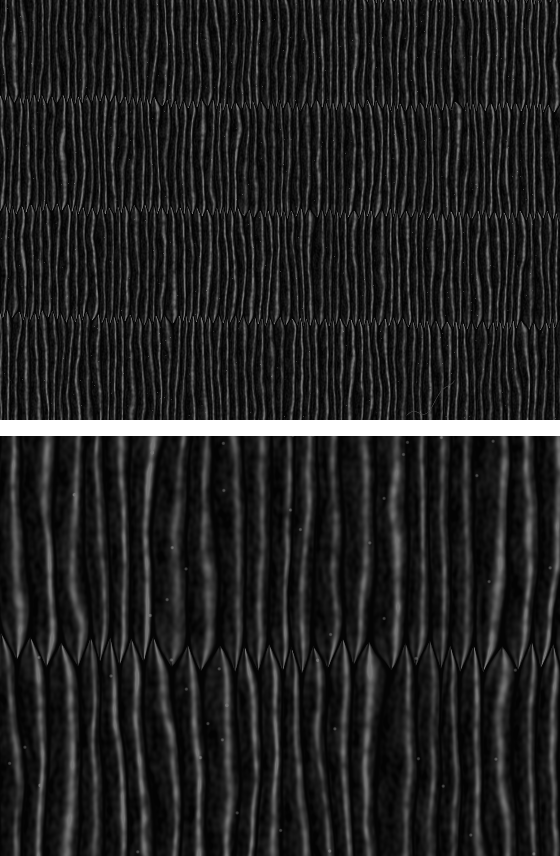
Top: the whole. Bottom: its middle third, enlarged.
Write a WebGL 1 fragment shader that draws this texture.

```glsl
precision highp float;
// Black pleated fabric: four staggered rows of narrow upright strands whose
// pointed ends interlock along zigzag seams. Each strand has a lit, beaded
// ridge; gradient noise bends the strands and varies their width and sheen.

uniform vec2 u_resolution;

#define STRANDS 48.0      // strands per canvas height (64 across the width)
#define ROW_HEIGHT 0.259
#define FIRST_SEAM 0.247
#define SEAM_SLANT 0.018  // seams sink towards the right
#define TOOTH 0.011       // half height of a seam tooth
#define BEND 0.75         // strand bending, in strand widths
#define RIDGE_POS 0.40    // ridge place, -1 left edge to 1 right edge
#define RIDGE_WIDTH 0.17
#define RIDGE_TONE 0.25
#define BODY_TONE 0.042
#define GAP_TONE 0.014

float hash(vec2 p) {
  vec3 q = fract(p.xyx * vec3(0.1031, 0.1030, 0.0973));
  q += dot(q, q.yzx + 33.33);
  return fract((q.x + q.y) * q.z);
}

float cornerSlope(vec2 cell, vec2 offset) {
  float angle = 6.2832 * hash(cell);
  return dot(vec2(cos(angle), sin(angle)), offset);
}

// Gradient noise, about -0.7 to 0.7
float noise(vec2 p) {
  vec2 i = floor(p), f = p - i;
  vec2 w = f * f * f * (f * (f * 6.0 - 15.0) + 10.0);
  vec2 e = vec2(1.0, 0.0);
  float low = mix(cornerSlope(i, f), cornerSlope(i + e.xy, f - e.xy), w.x);
  float high = mix(cornerSlope(i + e.yx, f - e.yx),
                   cornerSlope(i + e.xx, f - e.xx), w.x);
  return mix(low, high, w.y);
}

float bump(float x, float width) {
  return exp(-0.5 * x * x / (width * width));
}

// Tiny dust specks, one candidate per grid cell
float specks(vec2 p) {
  vec2 g = p * 70.0, cell = floor(g);
  vec2 centre = 0.2 + 0.6 * vec2(hash(cell + 11.0), hash(cell + 47.0));
  float present = step(0.94, hash(cell + 83.0));
  return present * smoothstep(0.13, 0.03, length(fract(g) - centre));
}

// A short loose thread lying near the lower right corner
float looseThread(vec2 p) {
  float x = (p.x - 0.965) / 0.12;
  float path = 0.008 + 0.1 * x * x + 0.01 * sin(11.0 * x);
  float slope = (0.2 * x + 0.11 * cos(11.0 * x)) / 0.12;
  float d = abs(p.y - path) / sqrt(1.0 + slope * slope);
  float ends = smoothstep(0.0, 0.05, x) * smoothstep(1.0, 0.95, x);
  return ends * smoothstep(0.0018, 0.0004, d);
}

void main() {
  vec2 p = gl_FragCoord.xy / u_resolution * vec2(4.0 / 3.0, 1.0);

  // Bent strand coordinate, shared by all rows so that the tips interlock
  float u = p.x * STRANDS + BEND * noise(p * vec2(15.0, 4.0))
          + 0.32 * noise(p * vec2(32.0, 8.0) + 40.0)
          + 0.12 * noise(p * vec2(45.0, 24.0) + 90.0);

  // Nearest seam and the row on either side of it
  float y = p.y + SEAM_SLANT * p.x - FIRST_SEAM;
  float seam = floor(y / ROW_HEIGHT + 0.5);
  float lowerX = fract(u + 0.5 * mod(seam - 1.0, 2.0)) - 0.5;
  float wander = 0.012 * noise(vec2(u * 0.45, seam * 7.3))
               + 0.008 * noise(vec2(p.x * 5.0, seam * 3.7 + 20.0));
  float zigzag = TOOTH * (1.0 - 4.0 * abs(lowerX));
  float above = y - seam * ROW_HEIGHT - wander - zigzag;
  float row = seam - step(above, 0.0);

  // Position inside the strand, -1 to 1 between its rounded, tapering edges
  float shifted = u + 0.5 * mod(row, 2.0);
  float strand = floor(shifted);
  float c = fract(shifted) - 0.5;
  float tipDistance = abs(above) + 4.0 * TOOTH * abs(c);
  float taper = 0.5 * tipDistance / TOOTH;
  float halfWidth = 0.5 * taper / pow(1.0 + pow(taper, 4.0), 0.25);
  float t = c / max(halfWidth, 0.01);
  float nearTip = smoothstep(4.0 * TOOTH, TOOTH, tipDistance);

  // Ridge: own strength and place per strand, broken into beads
  vec2 id = vec2(strand + 100.0, row + 20.0);
  float sheen = 0.65 + 0.6 * hash(id);
  float lane = strand * 3.17 + row * 19.7;
  float beads = 1.0 + 0.8 * noise(vec2(lane, p.y * 95.0))
              + 0.5 * noise(vec2(lane + 9.3, p.y * 22.0));
  float ridgeX = RIDGE_POS + 0.25 * (hash(id + 31.0) - 0.5)
               + 0.14 * noise(vec2(lane + 4.1, p.y * 30.0));
  float ridge = bump(t - ridgeX, RIDGE_WIDTH) * sheen * max(beads, 0.2);

  // Body: fine upright fibres, a faint skirt and a rim on the tips
  float fibres = noise(vec2(u * 4.0, p.y * 34.0));
  float grain = noise(p * vec2(230.0, 150.0));
  float tone = BODY_TONE + 0.075 * fibres + 0.06 * grain;
  tone += 0.055 * bump(t - ridgeX, 0.42) + RIDGE_TONE * ridge;
  tone += 0.10 * nearTip * bump(abs(t) - 0.55, 0.2);

  // Dark gaps between strands, then dust and thread
  float inside = smoothstep(1.0, 0.76, abs(t))
               * smoothstep(0.0, 0.4 * TOOTH, tipDistance);
  tone = mix(GAP_TONE, tone, inside);
  tone += 0.22 * specks(p);
  tone = mix(tone, 0.27, 0.7 * looseThread(p));
  gl_FragColor = vec4(vec3(clamp(tone, 0.01, 0.45)), 1.0);
}
```
